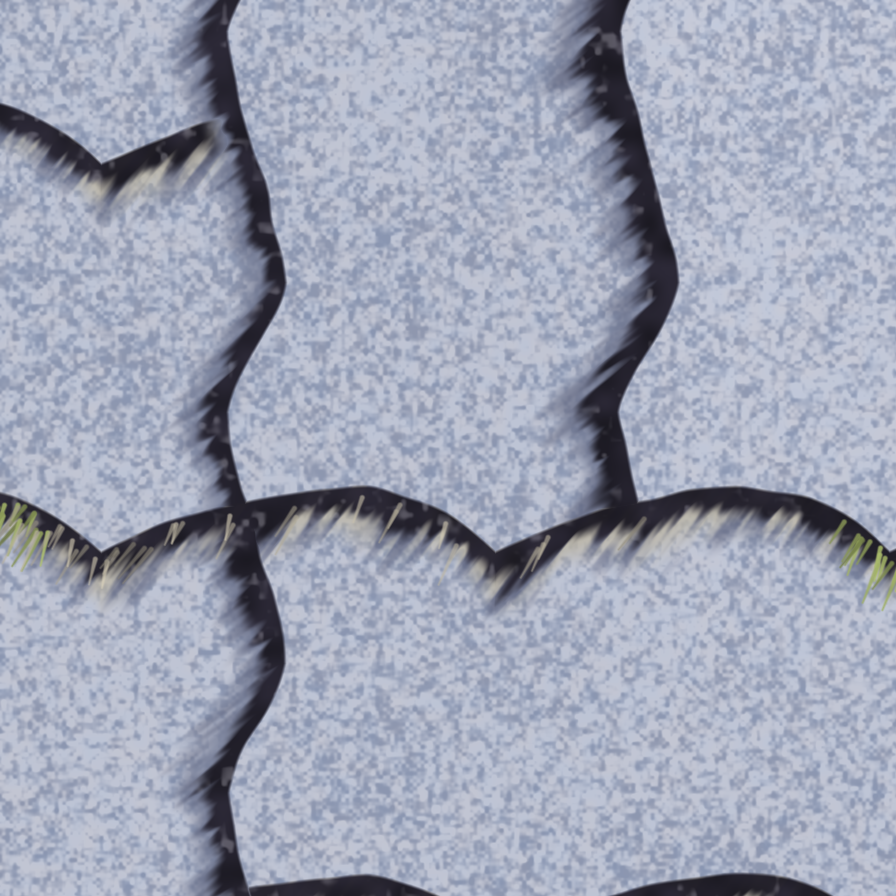
This texture is drawn by a three.js fragment shader. Its source:

```glsl
// Interlocking grey granite pavers with wavy soil joints, ragged shadows and grass.
#define WAVE_PERIOD vec2(0.44, 0.425)
#define WAVE_HEIGHT vec2(0.064, 0.070)
#define ROW_PITCH 0.432
#define ROW_BASE 0.183
#define COLUMN_A 0.254
#define COLUMN_B 0.692
#define JOINT_WIDTH 0.040
#define EDGE_SOFT 0.0025
#define GRAIN_SCALE 125.0
#define TUFT_BLADES 28
#define ALL_BLADES 62

varying vec2 vUv;

const vec3 PALE = vec3(0.75, 0.77, 0.83);
const vec3 GREY = vec3(0.55, 0.59, 0.69);
const vec3 SHADOW = vec3(0.36, 0.38, 0.48);
const vec3 SOIL = vec3(0.12, 0.11, 0.15);
const vec3 STRAW = vec3(0.73, 0.70, 0.62);
const vec3 GRASS = vec3(0.59, 0.65, 0.37);

float hash(vec2 p) {
  p = fract(p * vec2(0.1031, 0.1137));
  p += dot(p, p.yx + 33.33);
  return fract((p.x + p.y) * p.x * 7.31 + p.y * 17.7);
}

float noise(vec2 p) {
  vec2 i = floor(p), f = fract(p);
  f = f * f * (3.0 - 2.0 * f);
  return mix(mix(hash(i), hash(i + vec2(1.0, 0.0)), f.x),
             mix(hash(i + vec2(0.0, 1.0)), hash(i + vec2(1.0, 1.0)), f.x), f.y);
}

// Lopsided triangle wave: slow climb, quick return
float lopsided(float t) {
  t = fract(t);
  return min(t / 0.66, (1.0 - t) / 0.34);
}

// Left edge of the stones to the right of a column joint
float columnEdge(float y, float base) {
  float w = lopsided((y - 0.035) / WAVE_PERIOD.y);
  w = mix(w, smoothstep(0.0, 1.0, w), 0.6);
  return base + WAVE_HEIGHT.x * w + 0.006 * (noise(vec2(y * 24.0, base * 90.0)) - 0.5);
}

// Lower edge of the stones above a row joint, with y pointing down
float rowEdge(float x, float row) {
  float w = lopsided((x - 0.553) / WAVE_PERIOD.x);
  float wobble = 0.006 * (noise(vec2(x * 22.0, row * 7.0 + 3.0)) - 0.5);
  return ROW_BASE + row * ROW_PITCH - WAVE_HEIGHT.y * w * (2.0 - w) + wobble;
}

// Fibres drawn out along a direction
float fibres(vec2 p, vec2 dir) {
  vec2 q = vec2(dot(p, dir), dot(p, vec2(-dir.y, dir.x)));
  return 0.65 * noise(q * vec2(16.0, 105.0) + 40.0) + 0.35 * noise(q * vec2(30.0, 210.0) + 90.0);
}

// Joint profile: crisp at d = 0, ragged beyond; x = soil, y = shadow
vec2 joint(float d, float width, float fibre) {
  float ragged = d + (fibre - 0.5) * width * 0.9;
  float inside = smoothstep(-EDGE_SOFT, EDGE_SOFT, d);
  return inside * vec2(1.0 - smoothstep(0.55 * width, 1.1 * width, ragged),
                       1.0 - smoothstep(0.9 * width, 2.1 * width, ragged));
}

// Coverage of a tapered blade growing from root along reach
float blade(vec2 p, vec2 root, vec2 reach, float width) {
  vec2 v = p - root;
  float t = clamp(dot(v, reach) / dot(reach, reach), 0.0, 1.0);
  float d = length(v - reach * t) - width * (1.0 - 0.8 * t);
  return 1.0 - smoothstep(-0.001, 0.002, d);
}

void main() {
  vec2 p = vec2(vUv.x, 1.0 - vUv.y);

  // Speckled granite
  float grain = 0.55 * noise(p * GRAIN_SCALE) + 0.45 * noise(p * GRAIN_SCALE * 1.9 + 17.0);
  float cloud = noise(p * 7.0 + 5.0);
  vec3 color = mix(GREY, PALE, smoothstep(0.12, 0.72, grain + 0.14 * (cloud - 0.5)));
  color += 0.025 * (noise(p * 70.0 + 60.0) - 0.5) * vec3(1.0, 0.2, -0.6);
  color += 0.025 * smoothstep(0.6, 0.8, p.x) * (1.0 - p.y);

  // Column joints; the second one stops at the middle row
  float edgeA = columnEdge(p.y, COLUMN_A);
  float edgeB = columnEdge(p.y, COLUMN_B);
  float middle = rowEdge(p.x, 1.0);
  float side = fibres(p, normalize(vec2(0.8, -0.6)));
  float swell = 0.75 + 0.5 * noise(p.yy * 13.0 + 2.0);
  vec2 columns = joint(edgeA - p.x, JOINT_WIDTH * 0.85 * swell, side);
  vec2 columnB = joint(edgeB - p.x, JOINT_WIDTH * 1.15 * swell, side);
  columns = max(columns, columnB * (1.0 - smoothstep(0.0, 0.02, p.y - middle)));

  // Row joints: left side only, full width, right side only
  float slant = fibres(p, normalize(vec2(0.6, -0.8)));
  float leftSide = 1.0 - smoothstep(-0.055, -0.02, p.x - edgeA);
  float rightSide = smoothstep(-EDGE_SOFT, EDGE_SOFT, p.x - edgeA);
  vec2 rows = vec2(0.0);
  for (int i = 0; i < 3; i++) {
    float row = float(i);
    float reach = i == 0 ? leftSide : (i == 2 ? rightSide : 1.0);
    float width = JOINT_WIDTH * (0.75 + 0.4 * noise(vec2(p.x * 14.0, row * 5.0)));
    rows = max(rows, reach * joint(p.y - rowEdge(p.x, row), width, slant));
  }

  // Blue shade beside columns, pale dusty fibres below rows, then soil
  color = mix(color, mix(SHADOW, GREY, side * 0.6), columns.y * 0.85);
  color = mix(color, mix(SHADOW, STRAW, smoothstep(0.3, 0.75, slant)), rows.y * 0.75);
  float crumbs = noise(p * 55.0) * noise(p * 120.0 + 8.0);
  vec3 soil = SOIL * (0.75 + 0.6 * noise(p * 40.0)) + 0.22 * smoothstep(0.35, 0.8, crumbs);
  color = mix(color, soil, max(columns.x, rows.x) * 0.96);

  // Green tufts at both ends of the middle joint, dry blades between
  for (int i = 0; i < ALL_BLADES; i++) {
    float id = float(i);
    vec3 r = vec3(hash(vec2(id, 3.7)), hash(vec2(id, 51.3)), hash(vec2(id, 97.1)));
    bool tuft = i < TUFT_BLADES;
    float x = tuft ? mix(0.025, 0.975, mod(id, 2.0)) + (r.x - 0.5) * 0.07 : r.x * 0.9;
    vec2 root = vec2(x, rowEdge(x, 1.0) + 0.005 + 0.025 * r.y);
    vec2 reach = vec2(-0.75 + 0.6 * r.z, 0.8) * mix(0.025, 0.055, r.y);
    vec3 tint = (tuft ? GRASS : STRAW) * (0.7 + 0.5 * r.z);
    color = mix(color, tint, blade(p, root, reach, 0.0022) * (tuft ? 0.85 : 0.6));
  }

  gl_FragColor = vec4(clamp(color, 0.0, 1.0), 1.0);
}
```
